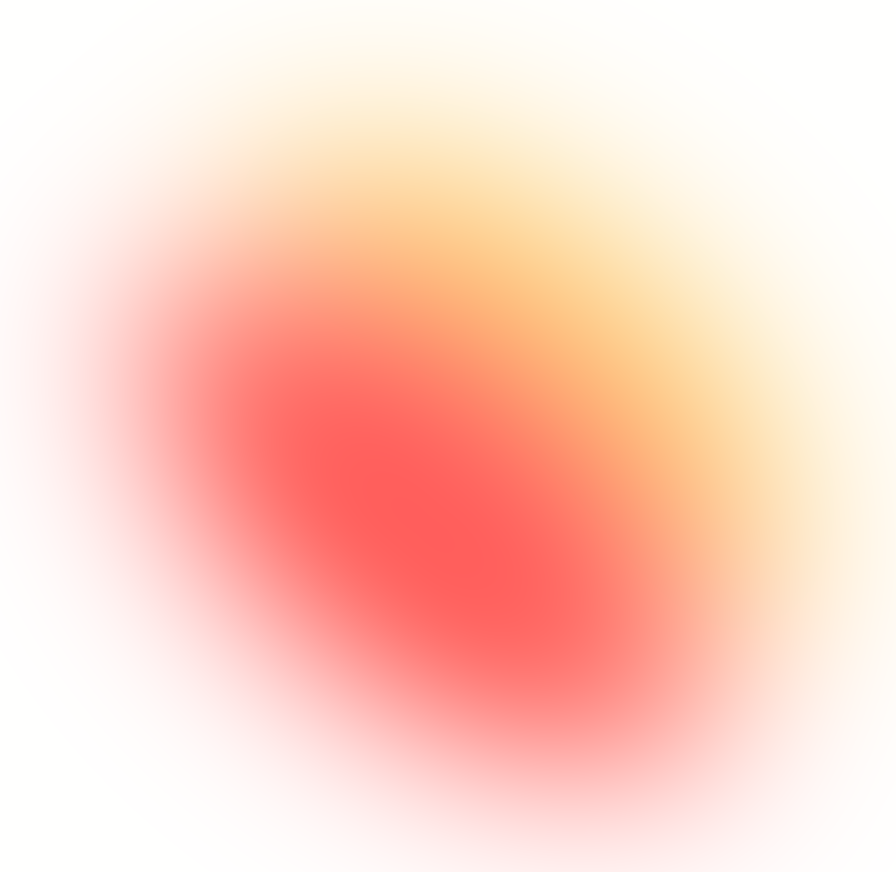
Write a Shadertoy shader that draws this background.

```glsl
// Soft red ellipse glowing over a warm yellow one on a white ground.

#define RED_CENTER vec2(0.485, 0.398)
#define RED_RADII vec2(0.342, 0.192)
#define YELLOW_CENTER vec2(0.603, 0.560)
#define YELLOW_RADII vec2(0.340, 0.200)
#define TILT -0.694
#define FALLOFF_LONG 3.2
#define FALLOFF_SHORT 2.4
#define RED vec3(1.0, 0.370, 0.360)
#define YELLOW vec3(0.993, 0.840, 0.515)
#define GROUND vec3(1.0, 1.0, 0.998)

// Blurred tilted ellipse: 1 at its center, 0.5 on its rim, 0 far away.
float softEllipse(vec2 p, vec2 center, vec2 radii) {
    float c = cos(TILT), s = sin(TILT);
    vec2 offset = p - center;
    vec2 q = vec2(c * offset.x + s * offset.y,
                  c * offset.y - s * offset.x) / radii;
    float r2 = max(dot(q, q), 1e-6);
    // The fade is steeper, relative to the radius, along the long axis.
    float falloff = mix(FALLOFF_SHORT, FALLOFF_LONG, q.x * q.x / r2);
    return exp2(-pow(r2, 0.5 * falloff));
}

void mainImage(out vec4 fragColor, in vec2 fragCoord) {
    // Canvas heights as units, origin at the lower left.
    vec2 p = fragCoord / iResolution.y;

    // Layers from back to front.
    vec3 color = GROUND;
    color = mix(color, YELLOW, softEllipse(p, YELLOW_CENTER, YELLOW_RADII));
    color = mix(color, RED, softEllipse(p, RED_CENTER, RED_RADII));

    fragColor = vec4(color, 1.0);
}
```
